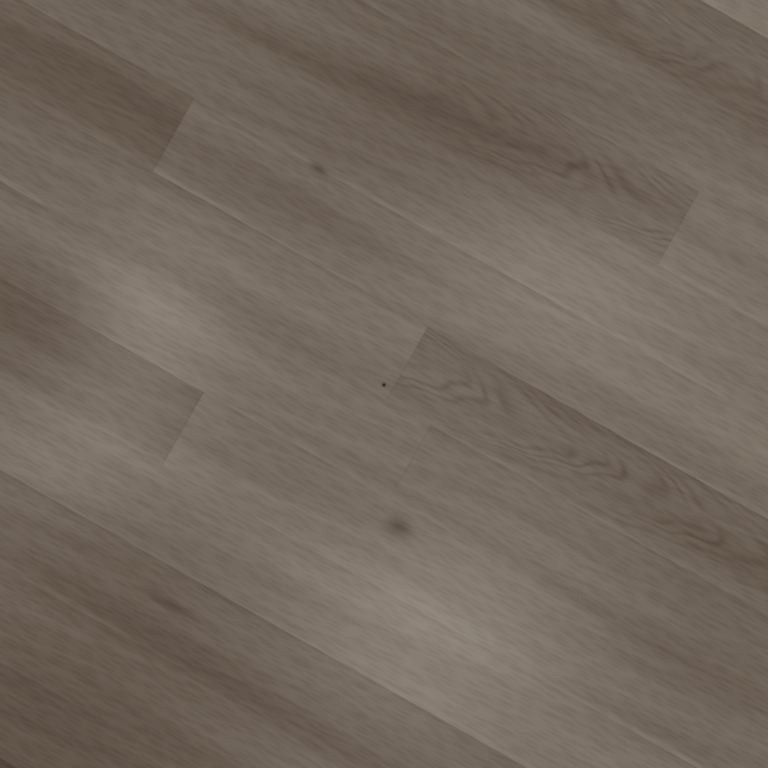
Write a WebGL 1 fragment shader that draws this texture.

```glsl
precision highp float;
// Diagonal grey-brown oak floor: staggered planks, wood grain, knots and soft gloss.
uniform vec2 u_resolution;

const float PI = 3.14159265;
const float PLANK_WIDTH = 0.109;
const float PLANK_LENGTH = 2.49;
const float FLOOR_ANGLE = 0.515;
const vec3 DARK_OAK = vec3(0.35, 0.30, 0.26);
const vec3 PALE_OAK = vec3(0.50, 0.46, 0.415);
const vec3 GLOSS = vec3(0.070, 0.073, 0.078);

float hash(vec2 p) {
  return fract(sin(dot(p, vec2(127.1, 311.7))) * 4375.85);
}

// Soft round spot, 1 at its centre
float spot(vec2 p, vec2 center, vec2 radius) {
  vec2 d = (p - center) / radius;
  return exp(-dot(d, d));
}

// Long streaks from layered, bent sines
float fibres(vec2 g, float seed) {
  float sum = 0.0;
  float amp = 0.5;
  float freq = 0.6;
  for (int i = 0; i < 7; i++) {
    float phase = seed * freq + float(i) * 2.3;
    float bend = sin(dot(g, vec2(5.0, 11.0)) * freq + phase);
    sum += amp * sin(dot(g, vec2(3.0, 55.0)) * freq + 1.7 * bend + phase);
    freq *= 1.7;
    amp *= 0.79;
  }
  return sum;
}

// Short pores from stretched cellular noise
float pores(vec2 g) {
  vec2 cell = floor(g);
  float nearest = 1.0;
  for (int y = -1; y <= 1; y++) {
    for (int x = -1; x <= 1; x++) {
      vec2 c = cell + vec2(float(x), float(y));
      vec2 site = c + vec2(hash(c), hash(c + 17.3));
      nearest = min(nearest, length(g - site));
    }
  }
  return 1.0 - smoothstep(0.05, 0.6, nearest);
}

// Nested arches of flat-sawn timber; v runs from -1 to 1 across the plank
float arches(vec2 g, float v, float seed) {
  float wobble = 0.015 * sin(g.x * 23.0 + v * 4.0 + seed)
               + 0.008 * sin(g.x * 61.0 - v * 9.0);
  float ring = (g.x + 0.22 * v * v + wobble) * 125.0;
  float line = pow(0.5 + 0.5 * sin(ring + 1.5 * sin(ring * 0.31)), 2.5);
  float patchy = 0.6 + 0.4 * sin(g.x * 31.0 + v * 5.0 + seed);
  return line * patchy * (1.0 - 0.7 * v * v);
}

// Lightness of the boards; g.x runs along them, g.y across
float boards(vec2 g) {
  float across = (g.y + 0.013) / PLANK_WIDTH;
  float row = floor(across);
  float joint = mod(0.283 + 0.584 * row - 0.1725 * row * row, PLANK_LENGTH);
  float along = (g.x - joint) / PLANK_LENGTH;
  float board = floor(along);
  float seed = hash(vec2(row, board)) * 40.0;
  float tone = cos(2.4 * row - 0.4 + PI * board);
  float v = 2.0 * fract(across) - 1.0;

  float value = 0.76 + 0.13 * tone + 0.135 * fibres(g, seed);
  value -= 0.15 * pores(g * vec2(30.0, 190.0));
  float figured = smoothstep(-0.86, -0.83, tone) * (1.0 - smoothstep(-0.40, -0.35, tone));
  figured *= smoothstep(0.40, 0.75, g.x) * step(row, 1.5);
  value -= figured * (0.05 + 0.30 * arches(g, v + 0.2 * sin(seed), seed));

  // Worn bevels on the long sides and thin end joints
  float side = (1.0 - abs(v)) * 0.5 * PLANK_WIDTH;
  float worn = 0.5 + 0.5 * sin(g.x * 6.0 + row * 2.1);
  value += (v > 0.0 ? 0.20 * worn : -0.10) * (1.0 - smoothstep(0.001, 0.010, side));
  float end = (0.5 - abs(fract(along) - 0.5)) * PLANK_LENGTH;
  return value - 0.08 * (1.0 - smoothstep(0.0005, 0.0025, end));
}

// Knots and a small pit, in board coordinates
float knots(vec2 g) {
  float dark = 0.65 * spot(g, vec2(0.789, 0.341), vec2(0.017, 0.012));
  dark += 0.60 * spot(g, vec2(0.470, -0.014), vec2(0.012, 0.006));
  dark += 0.45 * spot(g, vec2(0.580, 0.576), vec2(0.035, 0.006));
  return dark + 1.8 * spot(g, vec2(0.682, 0.190), vec2(0.0022));
}

vec3 floorColor(vec2 p) {
  float c = cos(FLOOR_ANGLE);
  float s = sin(FLOOR_ANGLE);
  vec2 g = vec2(c * p.x + s * p.y, c * p.y - s * p.x);
  float shade = 0.62 * spot(p, vec2(0.02, 0.97), vec2(0.38, 0.27))
              + 0.36 * spot(p, vec2(0.50, 0.18), vec2(0.28, 0.16))
              + 0.26 * spot(p, vec2(0.05, 0.06), vec2(0.28, 0.18))
              + 0.30 * spot(p, vec2(0.0, 0.42), vec2(0.13, 0.10))
              + 0.20 * spot(p, vec2(0.95, 0.85), vec2(0.22, 0.20));
  float gloss = spot(p, vec2(0.19, 0.43), vec2(0.10, 0.12))
              + spot(p, vec2(0.57, 0.81), vec2(0.19, 0.14))
              + 0.6 * spot(p, vec2(0.74, 0.36), vec2(0.20, 0.12))
              + 0.6 * spot(p, vec2(0.08, 0.60), vec2(0.12, 0.08));
  vec3 oak = mix(DARK_OAK, PALE_OAK, boards(g) - shade - knots(g));
  return oak + GLOSS * gloss;
}

void main() {
  // Average four samples per pixel to smooth every edge
  vec3 color = vec3(0.0);
  for (int i = 0; i < 4; i++) {
    vec2 offset = vec2(mod(float(i), 2.0), floor(float(i) * 0.5)) * 0.5 - 0.25;
    vec2 p = (gl_FragCoord.xy + offset) / u_resolution;
    color += floorColor(vec2(p.x, 1.0 - p.y)) * 0.25;
  }
  gl_FragColor = vec4(clamp(color, 0.0, 1.0), 1.0);
}
```
